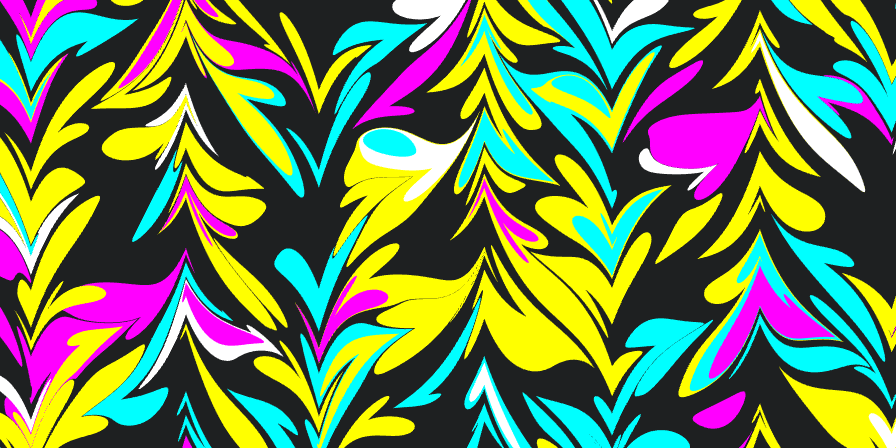
Write a WebGL 1 fragment shader that draws this pattern.

```glsl
precision highp float;
// Marbled ink: bright drops spread on a dark bath, then combed sideways and finally up and down.

uniform vec2 u_resolution;

const vec3 BATH = vec3(0.118, 0.125, 0.128);
const vec3 YELLOW = vec3(1.0, 1.0, 0.0);
const vec3 CYAN = vec3(0.0, 1.0, 1.0);
const vec3 MAGENTA = vec3(1.0, 0.0, 1.0);
const vec3 WHITE = vec3(1.0);

// Sine-free hash: one number in, three out
vec3 hash3(float n) {
  vec3 p = fract(n * vec3(0.1031, 0.1030, 0.0973));
  p += dot(p, p.yzx + 33.33);
  return fract((p.xxy + p.yzz) * p.zyx);
}

vec3 inkColor(float pick) {
  if (pick < 0.42) return YELLOW;
  if (pick < 0.72) return CYAN;
  if (pick < 0.90) return MAGENTA;
  return WHITE;
}

// Drag of a row of tines that alternate in direction, at position x across them
float combDrag(float x, float first, float spacing, float pull, float width, float seed) {
  float drag = 0.0;
  for (int k = -1; k < 8; k++) {
    float n = float(k);
    vec3 h = hash3(n + seed);
    float tine = first + spacing * (n + 0.22 * (h.x - 0.5));
    float strength = pull * (0.85 + 0.3 * h.y) * exp(-abs(x - tine) / width);
    drag += mod(n, 2.0) < 0.5 ? strength : -strength;
  }
  return drag;
}

// Undo the drops from newest to oldest; each one pushed the earlier ink outwards
vec3 marble(vec2 p) {
  p.y += combDrag(p.x, 0.09, 0.32, 0.18, 0.065, 23.0);
  p.x += combDrag(p.y, 0.08, 0.17, 0.15, 0.045, 61.0);
  for (int i = 0; i < 180; i++) {
    float n = float(i) + 1.0;
    vec3 h = hash3(n + 7.0);
    vec2 spread = fract(n * vec2(0.75488, 0.56984) + 0.12 * h.xy);
    vec2 center = mix(vec2(-0.1, -0.04), vec2(2.1, 1.04), spread);
    float radius = 0.035 + 0.042 * h.z;
    vec2 d = p - center;
    float ratio = radius * radius / max(dot(d, d), 1e-7);
    if (ratio > 1.0) return inkColor(fract(n * 0.61803 + 0.3 * h.y));
    p = center + d * sqrt(1.0 - ratio);
  }
  return BATH;
}

void main() {
  // Six staggered samples smooth the edges
  vec3 color = vec3(0.0);
  for (int s = 0; s < 6; s++) {
    float n = float(s);
    vec2 offset = (vec2(n, mod(n * 2.0 + 1.0, 7.0)) + 0.5) / 6.0 - 0.5;
    color += marble((gl_FragCoord.xy + offset) / u_resolution.y);
  }
  gl_FragColor = vec4(color / 6.0, 1.0);
}
```
